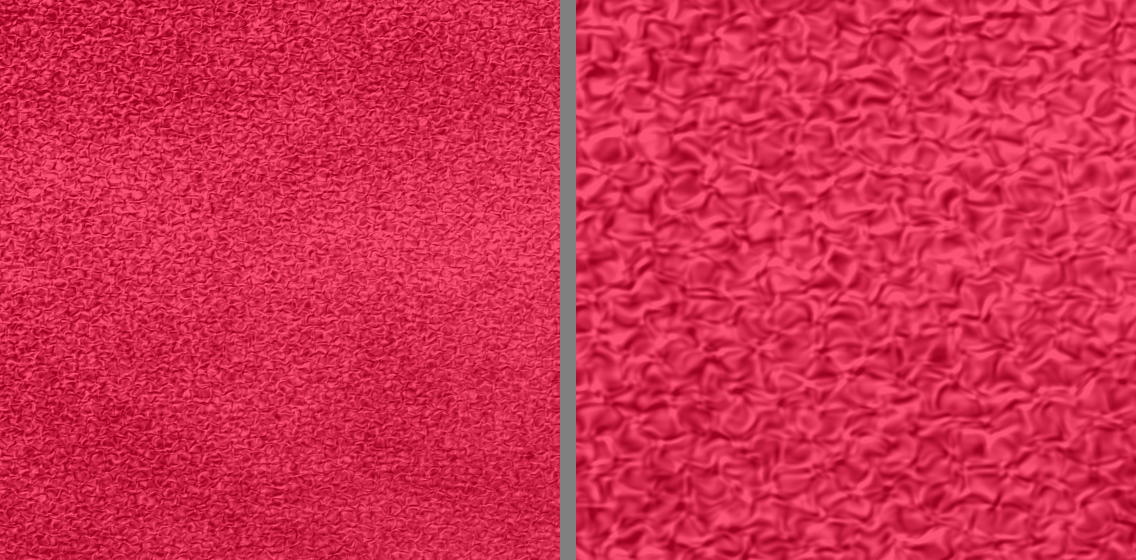
Left: the whole. Right: its middle third, enlarged.
Give the GLSL for this texture, as a three.js fragment shader.

```glsl
varying vec2 vUv;

vec2 gradientAt(vec2 cell) {
  vec3 h = fract(cell.xyx * vec3(0.1031, 0.1030, 0.0973));
  h += dot(h, h.yzx + 33.33);
  float angle = 6.2832 * fract((h.x + h.y) * h.z);
  return vec2(cos(angle), sin(angle));
}

// Gradient noise, centred on zero
float noise(vec2 p) {
  vec2 i = floor(p);
  vec2 f = p - i;
  vec2 w = f * f * f * (f * (f * 6.0 - 15.0) + 10.0);
  float a = dot(gradientAt(i), f);
  float b = dot(gradientAt(i + vec2(1.0, 0.0)), f - vec2(1.0, 0.0));
  float c = dot(gradientAt(i + vec2(0.0, 1.0)), f - vec2(0.0, 1.0));
  float d = dot(gradientAt(i + 1.0), f - 1.0);
  return mix(mix(a, b, w.x), mix(c, d, w.x), w.y);
}

// Height of the short fluffy tufts, slightly wider than tall
float pileHeight(vec2 p) {
  vec2 curl = vec2(noise(p * vec2(62.0, 74.0) + 5.3),
                   noise(p * vec2(55.0, 68.0) + 41.7));
  vec2 q = p + 0.008 * curl;
  q.y += 0.06 * q.x;
  mat2 lean = mat2(0.94, -0.34, 0.34, 0.94);
  return 0.60 * noise(q * vec2(88.0, 128.0) + 9.1)
       + 0.48 * noise(lean * q * vec2(160.0, 205.0) + 73.4);
}

// Broad sheen: a bright band across the cloth, stronger at the right
float sheen(vec2 p) {
  float band = (p.y - 0.62 + 0.08 * p.x) / 0.22;
  float clouds = noise(p * vec2(4.0, 7.0) + 2.6);
  float mottling = noise(p * vec2(15.0, 24.0) + 8.4);
  return 0.46 + 0.19 * exp(-band * band) + 0.10 * (p.x - 0.5)
       + 0.16 * clouds + 0.14 * mottling;
}

vec3 clothColor(float tone) {
  vec3 crevice = vec3(0.63, 0.005, 0.125);
  vec3 crimson = vec3(0.815, 0.142, 0.282);
  vec3 fiberTip = vec3(0.99, 0.315, 0.455);
  vec3 shade = mix(crevice, crimson, clamp(tone * 2.0, 0.0, 1.0));
  return mix(shade, fiberTip, clamp(tone * 2.0 - 1.0, 0.0, 1.0));
}

void main() {
  vec2 p = vUv;

  // Tufts lit softly from the upper left
  float height = pileHeight(p);
  float relief = height - pileHeight(p + vec2(-0.0018, 0.0024));
  float tufts = 1.1 * height + 0.42 * relief;

  // Short dashes of the woven rows below the pile
  float rows = noise(vec2(p.x * 30.0, p.y * 150.0) + 21.8);

  float contrast = 1.0 + 0.3 * (p.y - 0.5) - 0.25 * (p.x - 0.5);
  float tone = sheen(p) + contrast * (tufts + 0.28 * rows);
  gl_FragColor = vec4(clothColor(tone), 1.0);
}
```
